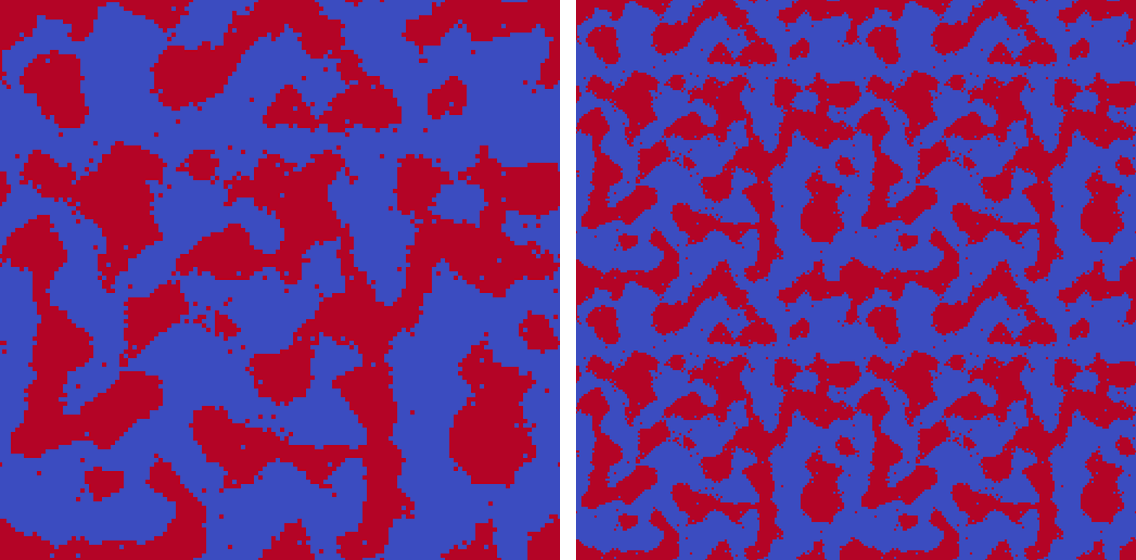
Left, the tile; right, the same tile 2 across and 2 down.
Reproduce this texture procedurally as a WebGL 1 fragment shader.

```glsl
precision highp float;
// Two-state spin lattice: ragged red domains and stray flipped cells on blue.

uniform vec2 u_resolution;

const float CELLS = 129.0;

float hash(vec2 p) {
  vec3 q = fract(p.xyx * vec3(0.1031, 0.1030, 0.0973));
  q += dot(q, q.yzx + 33.33);
  return fract((q.x + q.y) * q.z);
}

// Lattice index wrapped to the period, safe against rounding
vec2 wrap(vec2 i, float period) {
  return floor(mod(i + 0.5, period));
}

// Gradient at a lattice corner, its direction drawn towards the diagonals
float slope(vec2 corner, vec2 offset, float period) {
  float angle = 6.2832 * hash(wrap(corner, period) + period * 7.0);
  angle += 0.2 * sin(4.0 * angle);
  return dot(vec2(cos(angle), sin(angle)), offset);
}

// Gradient noise that repeats after a whole period
float gradientNoise(vec2 p, float period) {
  vec2 i = floor(p), f = p - i;
  vec2 e = vec2(1.0, 0.0);
  vec2 w = f * f * f * (f * (f * 6.0 - 15.0) + 10.0);
  return mix(
    mix(slope(i, f, period), slope(i + e.xy, f - e.xy, period), w.x),
    mix(slope(i + e.yx, f - e.yx, period), slope(i + e.xx, f - e.xx, period), w.x),
    w.y);
}

// State of one cell: 1 is red, 0 is blue
float spin(vec2 cell) {
  cell = wrap(cell, CELLS);
  vec2 uv = (cell + 0.5) / CELLS;
  float field = gradientNoise(uv * 9.0 + 0.5, 9.0)
    + 0.30 * gradientNoise(uv * 18.0 + 0.3, 18.0)
    + 0.15 * gradientNoise(uv * 4.0 + 0.4, 4.0);

  // Small jitter roughens the walls, its rare extremes flip lone cells
  float jitter = 2.0 * hash(cell + 211.0) - 1.0;
  field += 0.035 * jitter + 0.35 * sign(jitter) * pow(abs(jitter), 42.0);
  return step(0.055, field);
}

void main() {
  // Half a cell of shift lets the outermost cells span the canvas edge
  vec2 p = gl_FragCoord.xy / u_resolution * CELLS + 0.5;
  vec2 border = floor(p + 0.5);
  vec2 d = p - border;

  // Antialiased cell borders with a faint sharpening rim
  vec2 w = clamp(d * u_resolution / CELLS + 0.5, 0.0, 1.0);
  vec2 rim = smoothstep(0.10, 0.14, abs(d)) * (1.0 - smoothstep(0.36, 0.40, abs(d)));
  w += 0.08 * sign(d) * rim;

  float lower = mix(spin(border - 1.0), spin(border - vec2(0.0, 1.0)), w.x);
  float upper = mix(spin(border - vec2(1.0, 0.0)), spin(border), w.x);
  float state = clamp(mix(lower, upper, w.y), 0.0, 1.09);

  vec3 blue = vec3(0.23, 0.30, 0.753);
  vec3 red = vec3(0.706, 0.016, 0.15);
  gl_FragColor = vec4(clamp(mix(blue, red, state), 0.0, 1.0), 1.0);
}
```
